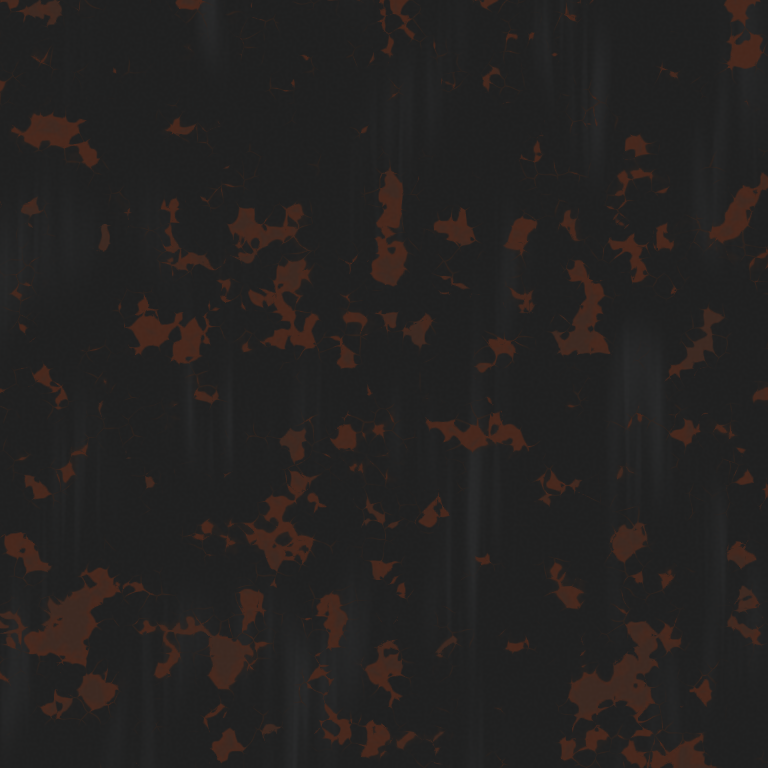
A WebGL 2 fragment shader for this texture:

```glsl
#version 300 es
precision highp float;

uniform vec2 u_resolution;
out vec4 fragColor;

// Colours
const vec3 PAINT = vec3(0.126, 0.127, 0.127);
const vec3 STREAK = vec3(0.158, 0.160, 0.162);
const vec3 RUST_RED = vec3(0.282, 0.158, 0.115);
const vec3 RUST_BROWN = vec3(0.240, 0.165, 0.135);
const vec3 STAIN = vec3(0.185, 0.143, 0.122);
const vec3 CRACK = vec3(0.205, 0.145, 0.115);

// Sizes, per canvas height
const float PATCH_SCALE = 15.0;
const float CLUSTER_SCALE = 4.5;
const float RUST_LEVEL = 0.30;
const float WARP_SCALE = 42.0;
const float WARP_AMOUNT = 0.007;
const float CELL_SCALE = 44.0;
const float CRACK_WIDTH = 0.0005;
const float SPIKE_REACH = 0.0025;
const float SPIKE_HEIGHT = 0.11;
const float GRAIN_SCALE = 210.0;
const float GRAIN_AMOUNT = 0.007;

// Two random values in 0..1 for a lattice point
vec2 hash2(vec2 cell) {
    uvec2 v = uvec2(ivec2(cell)) * 1664525u + 1013904223u;
    v.x += v.y * 1664525u;
    v.y += v.x * 1664525u;
    v ^= v >> 16u;
    v.x += v.y * 1664525u;
    v.y += v.x * 1664525u;
    v ^= v >> 16u;
    return vec2(v & 0xffffu) / 65535.0;
}

float cornerSlope(vec2 cell, vec2 offset) {
    float angle = 6.28319 * hash2(cell).x;
    return dot(vec2(cos(angle), sin(angle)), offset);
}

float gradientNoise(vec2 p) {
    vec2 i = floor(p), f = fract(p);
    vec2 u = f * f * f * (f * (f * 6.0 - 15.0) + 10.0);
    vec2 e = vec2(1.0, 0.0);
    return mix(mix(cornerSlope(i, f), cornerSlope(i + e, f - e), u.x),
               mix(cornerSlope(i + e.yx, f - e.yx), cornerSlope(i + 1.0, f - 1.0), u.x), u.y);
}

// Distance to the border between the two nearest cells
float cellBorder(vec2 p) {
    vec2 base = floor(p), first = vec2(9.0), second = vec2(9.0);
    for (int y = -1; y <= 1; y++) {
        for (int x = -1; x <= 1; x++) {
            vec2 cell = base + vec2(x, y);
            vec2 d = cell + hash2(cell + 71.0) - p;
            if (dot(d, d) < dot(first, first)) {
                second = first;
                first = d;
            } else if (dot(d, d) < dot(second, second)) {
                second = d;
            }
        }
    }
    return dot(0.5 * (first + second), normalize(second - first));
}

// Rust height: positive where the paint has flaked away
float rustField(vec2 p) {
    float field = 0.5 * gradientNoise(p * CLUSTER_SCALE + 3.7);
    float weight = 0.75, scale = PATCH_SCALE;
    for (int octave = 0; octave < 3; octave++) {
        field += weight * gradientNoise(p * scale + float(octave) * 17.3);
        weight *= 0.53;
        scale *= 2.1;
    }
    return field - RUST_LEVEL;
}

void main() {
    vec2 p = gl_FragCoord.xy / u_resolution.y;
    float pixel = 1.0 / u_resolution.y;

    // Ragged outlines: warped space, pulled out along the cracks
    vec2 warp = vec2(gradientNoise(p * WARP_SCALE + 11.0), gradientNoise(p * WARP_SCALE + 53.0));
    vec2 q = p + WARP_AMOUNT * warp;
    float border = cellBorder(q * CELL_SCALE) / CELL_SCALE;
    float field = rustField(q) + SPIKE_HEIGHT * exp(-border / SPIKE_REACH);

    // Paint with faint vertical runs
    float runs = smoothstep(-0.15, 0.5, gradientNoise(p * vec2(38.0, 2.5) + 5.0));
    runs += 0.5 * smoothstep(0.0, 0.5, gradientNoise(p * vec2(95.0, 4.0) + 29.0));
    runs *= smoothstep(-0.1, 0.45, gradientNoise(p * vec2(9.0, 4.0) + 41.0));
    vec3 color = mix(PAINT, STREAK, min(runs, 1.0));

    // Stains and hairline cracks around the patches
    float stain = smoothstep(-0.16, 0.04, field) * smoothstep(-0.1, 0.4, gradientNoise(p * 11.0 + 83.0));
    color = mix(color, STAIN, 0.55 * stain);
    float crack = 1.0 - smoothstep(CRACK_WIDTH - 0.5 * pixel, CRACK_WIDTH + pixel, border);
    crack *= smoothstep(-0.30, -0.06, field) * smoothstep(-0.15, 0.2, gradientNoise(p * 19.0 + 67.0));
    color = mix(color, CRACK, 0.6 * crack);

    // Rust: redder at the rim, browner inside
    float tone = field + 0.45 * gradientNoise(p * 8.0 + 97.0) + 0.2 * gradientNoise(p * 55.0);
    vec3 rust = mix(RUST_RED, RUST_BROWN, smoothstep(-0.02, 0.32, tone));
    float soft = max(fwidth(field), 0.012);
    color = mix(color, rust, smoothstep(-soft, soft, field));

    // Fine grain
    color += GRAIN_AMOUNT * gradientNoise(p * GRAIN_SCALE);
    fragColor = vec4(color, 1.0);
}
```
